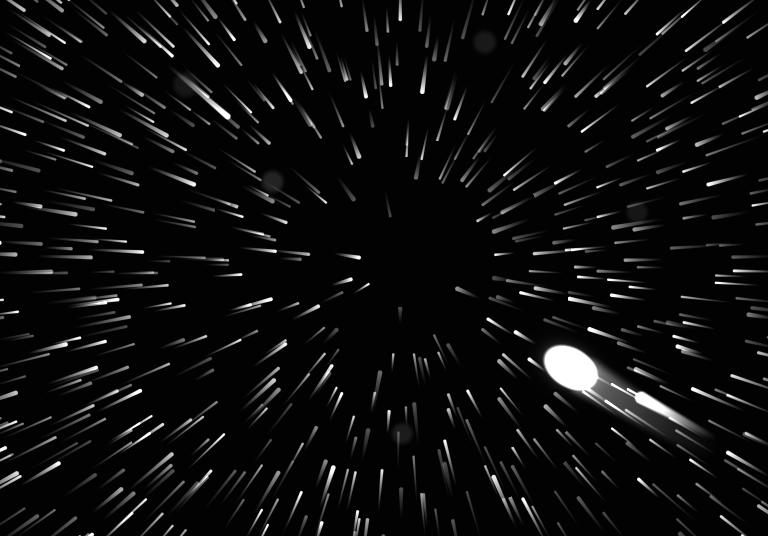
A Shadertoy shader for this background:

```glsl
// Radial star streaks on black: bright heads face a dark centre, tails fade outward.
// Jittered polar cells in four shifted layers scatter the streaks; a large
// overexposed flare, two stronger streaks and faint lens discs are laid on top.

const float TAU = 6.2831853;
const float RING = 0.16;

vec3 hash3(vec3 cell) {
    vec3 k = vec3(dot(cell, vec3(127.1, 311.7, 74.7)),
                  dot(cell, vec3(269.5, 183.3, 246.1)),
                  dot(cell, vec3(113.5, 271.9, 124.6)));
    return fract(sin(k) * 43758.5453);
}

// Tapered capsule: x runs outward from the head, y across it
float streak(vec2 q, float len, float radius, float blur) {
    float t = clamp(q.x / len, 0.0, 1.0);
    float d = length(q - vec2(t * len, 0.0));
    float r = radius * (1.0 - 0.55 * t);
    return (1.0 - smoothstep(r - blur, r + blur, d)) * pow(1.0 - t, 1.25);
}

// Offset from a head, turned to the head's radial direction
vec2 radialFrame(vec2 p, vec2 head) {
    vec2 dir = normalize(head);
    vec2 q = p - head;
    return vec2(dot(q, dir), dot(q, vec2(-dir.y, dir.x)));
}

float starLayer(vec2 p, float layer, float pixel) {
    float radius = length(p);
    float turn = fract(atan(p.y, p.x) / TAU + 0.5 + layer * 0.37);
    float shift = layer * RING * 0.25;
    float ring = floor((radius + shift) / RING);
    float light = 0.0;

    // Tails may reach in from the next ring inward
    for (float back = 0.0; back < 2.0; back++) {
        float id = ring - back;
        float middle = (id + 0.5) * RING - shift;
        float sectors = max(floor(TAU * middle / 0.05), 5.0);
        float sector = floor(turn * sectors);
        vec3 place = hash3(vec3(id, sector, layer + 1.0));
        vec3 look = hash3(vec3(sector + 17.0, id + 5.0, layer + 9.0));

        float headRadius = (id + place.x) * RING - shift;
        float keep = 0.85 * smoothstep(0.02, 0.2, headRadius);
        if (id < 0.0 || headRadius < 0.065 || place.z > keep) continue;

        float angle = TAU * (turn - (sector + mix(0.17, 0.83, place.y)) / sectors);
        vec2 q = radius * vec2(cos(angle), sin(angle)) - vec2(headRadius, 0.0);
        float len = min(mix(0.035, 0.085, look.x) * (0.75 + headRadius), RING);
        float thick = mix(0.0021, 0.0043, look.y * look.y);
        float power = mix(0.28, 1.15, pow(look.z, 1.6));
        light += power * streak(q, len, thick, max(0.0014, 0.7 * pixel));
    }
    return light;
}

float softDisc(vec2 p, vec2 centre, float radius) {
    return 1.0 - smoothstep(0.55 * radius, 1.15 * radius, length(p - centre));
}

void mainImage(out vec4 fragColor, in vec2 fragCoord) {
    vec2 p = (fragCoord - vec2(0.521, 0.507) * iResolution.xy) / iResolution.y;
    float pixel = 1.0 / iResolution.y;
    float light = 0.008;

    for (float layer = 0.0; layer < 4.0; layer++)
        light += starLayer(p, layer, pixel);

    // Overexposed flare with its halo and long dim tail
    vec2 flare = radialFrame(p, vec2(0.318, -0.193));
    float oval = length(flare / vec2(0.053, 0.036));
    light += 1.2 * (1.0 - smoothstep(0.88, 1.1, oval));
    light += 0.25 * exp(-5.0 * max(oval - 0.9, 0.0));
    light += 0.42 * streak(flare - vec2(0.035, 0.0), 0.28, 0.033, 0.012);

    // Stronger streaks at lower right and upper left
    light += 1.4 * streak(radialFrame(p, vec2(0.45, -0.249)), 0.16, 0.0105, 0.004);
    light += 1.1 * streak(radialFrame(p, vec2(-0.322, 0.276)), 0.15, 0.0055, 0.002);

    // Faint out-of-focus discs
    light += 0.13 * softDisc(p, vec2(-0.238, 0.154), 0.023);
    light += 0.08 * softDisc(p, vec2(0.442, 0.097), 0.022);
    light += 0.09 * softDisc(p, vec2(0.158, 0.414), 0.024);
    light += 0.08 * softDisc(p, vec2(-0.4, 0.335), 0.026);
    light += 0.10 * softDisc(p, vec2(0.004, -0.316), 0.022);

    fragColor = vec4(vec3(clamp(light, 0.0, 1.0)), 1.0);
}
```
